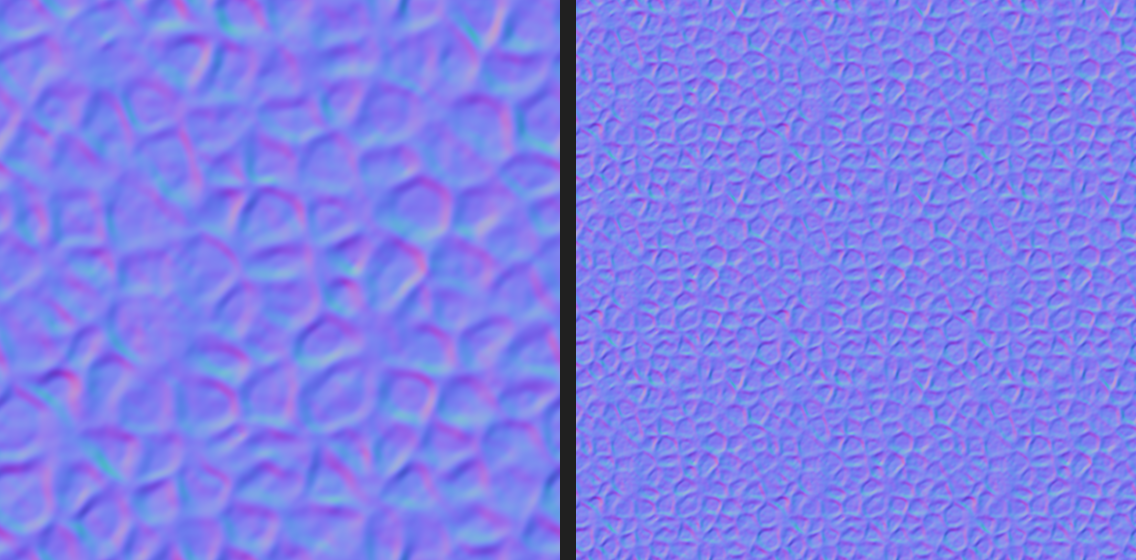
Left: one tile. Right: repeated 3 by 3.
Reproduce this texture map procedurally as a WebGL 2 fragment shader.

```glsl
#version 300 es
precision highp float;

#define CELLS vec2(9.0, 12.0)
#define JITTER 0.85
#define SIZE_SPREAD 0.024
#define CORNER_SHARPNESS 110.0
#define BEVEL 0.025
#define WARP 0.024
#define ROUGHNESS 1.9
#define SOFTNESS 0.0065
#define RELIEF vec2(0.0037, 0.0036)
#define FLAT_COLOR vec3(0.507, 0.503, 0.943)
#define STEEP_DARKENING 1.8

uniform vec2 u_resolution;
out vec4 fragColor;

// Integer hash: three random values in 0..1 per lattice cell
vec3 hash3(vec2 cell, float seed) {
    uvec3 v = uvec3(cell, seed) * 1664525u + 1013904223u;
    v.x += v.y * v.z; v.y += v.z * v.x; v.z += v.x * v.y;
    v ^= v >> 16u;
    v.x += v.y * v.z; v.y += v.z * v.x; v.z += v.x * v.y;
    return vec3(v >> 8u) / 16777216.0;
}

// Smooth value noise that wraps after a whole number of periods
vec3 wrapNoise(vec2 p, float period, float seed) {
    vec2 q = p * period;
    vec2 i = floor(q);
    vec2 f = q - i;
    vec2 s = f * f * f * (f * (f * 6.0 - 15.0) + 10.0);
    vec2 lo = mod(i, period);
    vec2 hi = mod(i + 1.0, period);
    vec3 bottom = mix(hash3(lo, seed), hash3(vec2(hi.x, lo.y), seed), s.x);
    vec3 top = mix(hash3(vec2(lo.x, hi.y), seed), hash3(hi, seed), s.x);
    return mix(bottom, top, s.y);
}

// Distance to the rounded joint between stones (x), random value per stone (y)
vec2 stones(vec2 p) {
    vec2 q = p * CELLS;
    vec2 home = floor(q);
    float nearest = 9.0;
    float id = 0.0;
    float crowd = 0.0;
    for (int y = -2; y <= 2; y++) {
        for (int x = -2; x <= 2; x++) {
            vec2 cell = home + vec2(x, y);
            vec3 rnd = hash3(mod(cell, CELLS), 3.0);
            vec2 center = cell + 0.5 + JITTER * (rnd.xy - 0.5);
            float d = length((center - q) / CELLS) - SIZE_SPREAD * rnd.z;
            // Sum the weights of all stones but the nearest one
            crowd += exp(-CORNER_SHARPNESS * max(d, nearest));
            if (d < nearest) {
                nearest = d;
                id = rnd.x;
            }
        }
    }
    float others = -log(crowd + 1e-20) / CORNER_SHARPNESS;
    return vec2(0.5 * (others - nearest), id);
}

// Bevelled stones with a rough surface
float height(vec2 p) {
    vec3 broad = wrapNoise(p, 11.0, 11.0);
    vec3 fine = wrapNoise(p, 23.0, 5.0);
    vec2 bend = broad.xy - 0.5 + 0.4 * (fine.xy - 0.5);
    vec2 stone = stones(p + WARP * bend);
    float wear = mix(0.55, 1.15, broad.z);
    float dome = smoothstep(0.0, BEVEL, stone.x) * wear * mix(0.8, 1.15, stone.y);
    float grain = 0.0;
    float amplitude = 0.4;
    float period = 13.0;
    for (int octave = 0; octave < 3; octave++) {
        grain += amplitude * wrapNoise(p, period, period).z;
        amplitude *= 0.58;
        period *= 2.0;
    }
    return dome + ROUGHNESS * grain;
}

void main() {
    vec2 p = gl_FragCoord.xy / u_resolution;

    // Wide central differences give soft slopes
    vec2 e = vec2(SOFTNESS, 0.0);
    vec2 slope = vec2(height(p + e.xy) - height(p - e.xy),
                      height(p + e.yx) - height(p - e.yx)) / (2.0 * SOFTNESS);

    // Encode the slope: red faces right, green faces down
    vec2 tilt = slope * RELIEF * vec2(-1.0, 1.0);
    vec3 color = FLAT_COLOR + vec3(tilt, -STEEP_DARKENING * dot(tilt, tilt));
    fragColor = vec4(clamp(color, 0.0, 1.0), 1.0);
}
```
